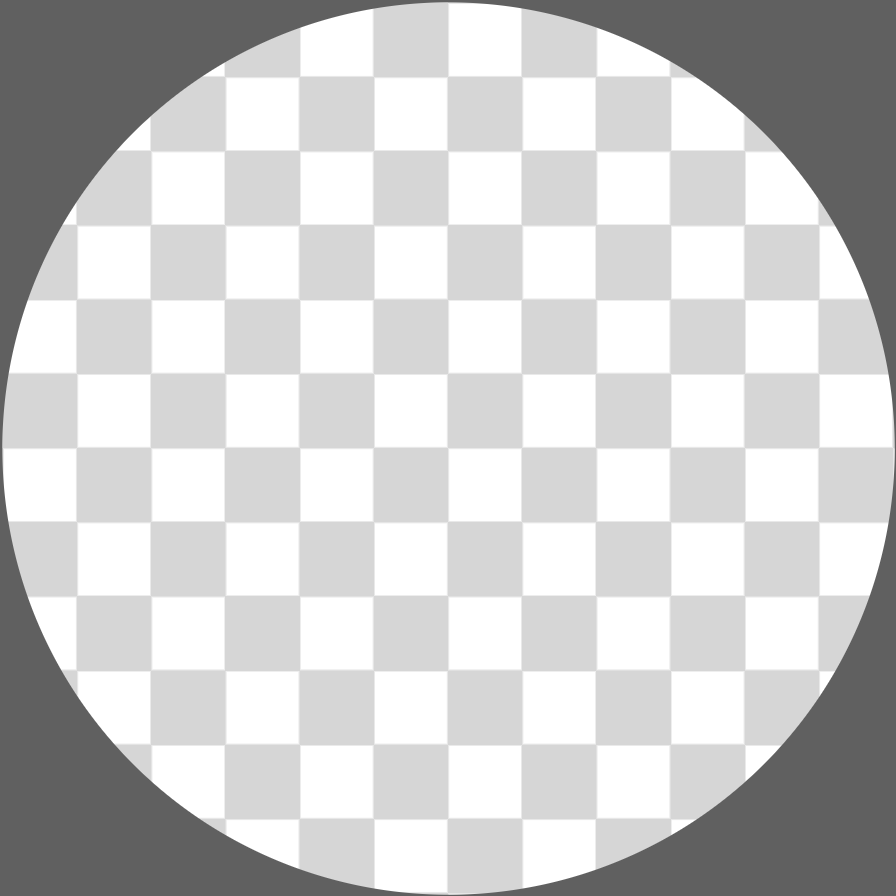
A Shadertoy shader for this pattern:

```glsl
// A large disc filled with a grey and white checkerboard on a dark ground.
// Each white tile is a box distance inside its grid cell, edged by a thin
// pale rim; a circle distance masks the whole board.

const vec3 GROUND = vec3(0.376);
const vec3 GREY_TILE = vec3(0.839);
const vec3 RIM = vec3(0.91);
const vec3 WHITE_TILE = vec3(1.0);

const vec2 DISC_CENTER = vec2(0.5006, 0.4994);
const float DISC_RADIUS = 0.498;
const vec2 GRID_CENTER = vec2(0.5);
const float TILE_SIZE = 0.0828;
const float RIM_WIDTH = 0.0013;

// Coverage of the inside of a shape, smoothed over one pixel.
float cover(float dist, float pixel) {
    return clamp(0.5 - dist / pixel, 0.0, 1.0);
}

// Checkerboard: tiles with an even index sum are grey.
vec3 checkerboard(vec2 p, float pixel) {
    vec2 grid = p / TILE_SIZE;
    vec2 cell = floor(grid);
    vec2 local = abs(fract(grid) - 0.5) * TILE_SIZE;
    float tileDist = max(local.x, local.y) - 0.5 * TILE_SIZE;
    float isWhite = mod(cell.x + cell.y, 2.0);

    vec3 white = mix(RIM, WHITE_TILE, cover(tileDist + RIM_WIDTH, pixel));
    white = mix(GREY_TILE, white, cover(tileDist, pixel));
    return mix(GREY_TILE, white, isWhite);
}

void mainImage(out vec4 fragColor, in vec2 fragCoord) {
    float pixel = 1.0 / min(iResolution.x, iResolution.y);
    vec2 uv = (fragCoord - 0.5 * iResolution.xy) * pixel + 0.5;

    // Board masked by the disc
    float discDist = length(uv - DISC_CENTER) - DISC_RADIUS;
    vec3 board = checkerboard(uv - GRID_CENTER, pixel);
    vec3 color = mix(GROUND, board, cover(discDist, pixel));

    fragColor = vec4(color, 1.0);
}
```
